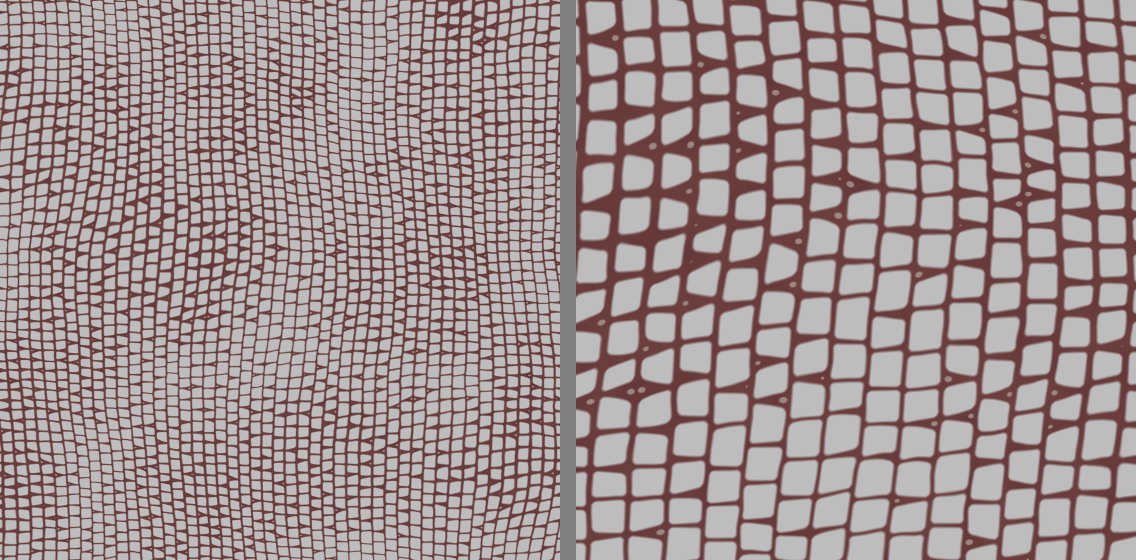
Left: the whole. Right: its middle third, enlarged.
This pattern is drawn by a WebGL 2 fragment shader. Its source:

```glsl
#version 300 es
precision highp float;

uniform vec2 u_resolution;
out vec4 outColor;

#define GRID vec2(46.0, 49.0)   // columns and rows across the canvas
#define SWELL 0.020             // strength of the broad diagonal wave
#define DRIFT 0.018             // strength of the irregular warp
#define SIDE_GAP 0.083          // half width of upright lines, in cells
#define ROW_GAP 0.062           // half width of cross lines, in cells
#define WEDGE 0.27              // extra thickness where a cross line flares
#define TILT 0.18               // random slope of cross lines
#define CORNER 0.13             // corner radius, in cells
#define SOFTNESS 0.040          // edge blur, in cells
#define CELL_COLOR vec3(0.74, 0.74, 0.74)
#define LINE_COLOR vec3(0.41, 0.23, 0.23)
#define HOLE_COLOR vec3(0.67, 0.62, 0.60)

float hash(vec2 p) {
    vec3 q = fract(p.xyx * vec3(0.1031, 0.1030, 0.0973));
    q += dot(q, q.yzx + 33.33);
    return fract((q.x + q.y) * q.z);
}

float noise(vec2 p) {
    vec2 i = floor(p), f = fract(p);
    f = f * f * (3.0 - 2.0 * f);
    return mix(mix(hash(i), hash(i + vec2(1, 0)), f.x),
               mix(hash(i + vec2(0, 1)), hash(i + vec2(1, 1)), f.x), f.y);
}

vec2 noise2(vec2 p) {
    return vec2(noise(p + 17.3), noise(p + 61.7)) - 0.5;
}

// Broad compression wave plus finer irregular drift
vec2 warp(vec2 p) {
    vec2 dir = vec2(0.55, 0.835);
    vec2 d = dir * SWELL * sin(6.2832 * (dot(p, dir) - 0.97) / 0.72);
    d += DRIFT * noise2(p * 5.0);
    d += 0.22 * DRIFT * noise2(p * 14.0);
    d += 0.07 * DRIFT * noise2(p * 90.0);
    return p + d;
}

// Height of the cross line below a row, at x in -0.5..0.5
float crossLine(vec2 id, float x) {
    return id.y + 0.20 * (hash(id + 3.1) - 0.5)
                + TILT * (hash(id + 40.7) - 0.5) * x;
}

float flareSide(vec2 id) {
    return hash(id + 71.3) < 0.5 ? -1.0 : 1.0;
}

float flareSize(vec2 id) {
    float h = hash(id + 92.9);
    return h * h;
}

// Half thickness of a cross line, flaring toward one end
float crossGap(vec2 id, float x, float weight) {
    float t = clamp(0.5 + flareSide(id) * x, 0.0, 1.0);
    return weight * (ROW_GAP + WEDGE * flareSize(id) * t * sqrt(t));
}

// Coverage of the tiny opening inside a strongly flared end
float hole(vec2 id, vec2 q, float blur) {
    vec2 c = vec2(flareSide(id) * 0.36, crossLine(id, q.x));
    float radius = 0.08 * smoothstep(0.55, 0.9, flareSize(id));
    float d = length((q - c) * vec2(0.8, 1.0)) - radius;
    return step(0.01, radius) * (1.0 - smoothstep(-blur, blur, d));
}

void main() {
    vec2 p = gl_FragCoord.xy / u_resolution;
    float pixel = GRID.x / min(u_resolution.x, u_resolution.y);
    float blur = SOFTNESS + 0.4 * pixel;

    // Lines grow heavier and lighter over broad patches
    float weight = mix(0.5, 1.5, 0.65 * noise(p * 6.0 + 9.0) + 0.35 * noise(p * 13.0));

    // Staggered columns
    vec2 g = warp(p) * GRID + 8.0;
    float column = floor(g.x);
    vec2 q = vec2(fract(g.x) - 0.5, g.y + hash(vec2(column, 5.0)));

    // Row found from its sloping borders
    vec2 id = vec2(column, floor(q.y));
    if (q.y < crossLine(id, q.x)) id.y -= 1.0;
    else if (q.y > crossLine(id + vec2(0, 1), q.x)) id.y += 1.0;
    vec2 above = id + vec2(0, 1);

    // Inward distance to the rounded cell outline
    float bottom = q.y - crossLine(id, q.x) - crossGap(id, q.x, weight);
    float top = crossLine(above, q.x) - q.y - crossGap(above, q.x, weight);
    float side = 0.5 - abs(q.x) - SIDE_GAP * weight;
    vec2 inset = max(CORNER - vec2(side, min(bottom, top)), 0.0);
    float d = CORNER - length(inset);

    // Colours, with slight tint variation along the lines
    vec3 line = LINE_COLOR + vec3(0.03, 0.035, 0.025) * (noise(p * 60.0) - 0.4);
    float opening = max(hole(id, q, 0.5 * blur), hole(above, q, 0.5 * blur));
    vec3 color = mix(line, HOLE_COLOR, 0.75 * opening);
    color = mix(color, CELL_COLOR, smoothstep(-blur, blur, d));
    outColor = vec4(color, 1.0);
}
```
